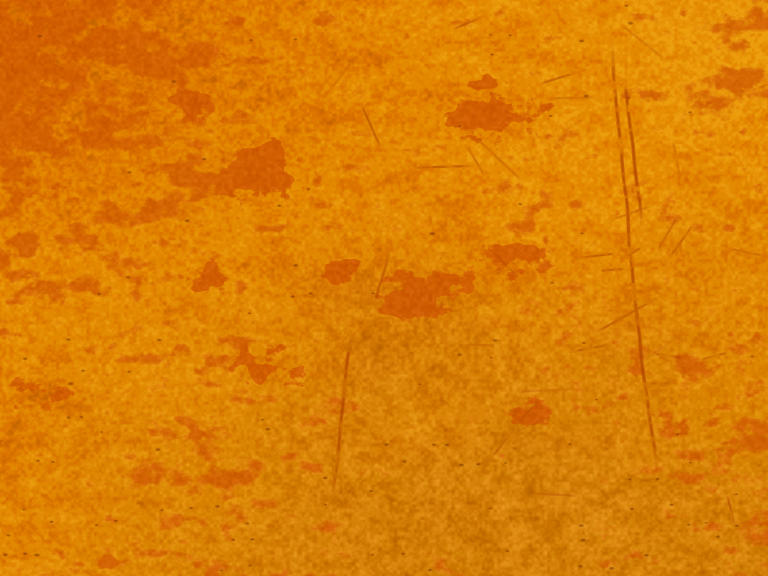
Give the GLSL for this texture, as a WebGL 1 fragment shader.

```glsl
precision highp float;
// Worn amber sheet with rust stains, fine grain, specks and thin scratches.

uniform vec2 u_resolution;

const vec3 RUST = vec3(0.77, 0.39, 0.0);
const vec3 ORANGE = vec3(0.865, 0.455, 0.0);
const vec3 GOLD = vec3(0.89, 0.535, 0.0);
const vec3 PALE = vec3(0.925, 0.62, 0.05);
const vec3 OCHRE = vec3(0.80, 0.485, 0.03);
const vec3 STAIN = vec3(0.80, 0.325, 0.0);
const vec3 SCRATCH = vec3(0.71, 0.29, 0.0);
const vec3 SPECK = vec3(0.48, 0.20, 0.0);

float hash(vec2 p) {
  vec3 q = fract(vec3(p.xyx) * 0.1031);
  q += dot(q, q.yzx + 33.33);
  return fract((q.x + q.y) * q.z);
}

float noise(vec2 p) {
  vec2 cell = floor(p);
  vec2 f = fract(p);
  f = f * f * (3.0 - 2.0 * f);
  float low = mix(hash(cell), hash(cell + vec2(1.0, 0.0)), f.x);
  float high = mix(hash(cell + vec2(0.0, 1.0)), hash(cell + 1.0), f.x);
  return mix(low, high, f.y);
}

float fbm(vec2 p) {
  float sum = 0.0;
  float amplitude = 0.52;
  for (int i = 0; i < 5; i++) {
    sum += amplitude * noise(p);
    p = mat2(1.6, 1.2, -1.2, 1.6) * p + 17.3;
    amplitude *= 0.52;
  }
  return sum;
}

// Soft stroke from a to b, thinning out towards both ends.
float stroke(vec2 p, vec2 a, vec2 b, float width, float pixel) {
  vec2 along = b - a;
  float t = clamp(dot(p - a, along) / dot(along, along), 0.0, 1.0);
  float d = length(p - a - along * t);
  float taper = smoothstep(0.0, 0.15, t) * smoothstep(1.0, 0.8, t);
  return taper * (1.0 - smoothstep(width * 0.3, width + pixel, d));
}

// Short scattered scratches, mostly rising to the right.
float scatteredScratches(vec2 p, float pixel) {
  float mask = 0.0;
  for (int i = 0; i < 30; i++) {
    float id = float(i) + 3.0;
    vec2 start = vec2(mix(0.5, 1.33, sqrt(hash(vec2(id, 1.7)))),
                      mix(0.12, 0.98, hash(vec2(id, 5.3))));
    float angle = mix(-0.25, 1.15, hash(vec2(id, 9.1)));
    angle = hash(vec2(id, 21.4)) > 0.75 ? -angle - 0.3 : angle;
    float reach = mix(0.04, 0.13, hash(vec2(id, 13.9)));
    vec2 end = start + reach * vec2(cos(angle), sin(angle));
    float strength = mix(0.25, 0.75, hash(vec2(id, 17.2)));
    mask = max(mask, strength * stroke(p, start, end, 0.0018, pixel));
  }
  return mask;
}

// Long steep scratches, slightly bent.
float longScratches(vec2 p, float pixel) {
  vec2 q = p + vec2(0.004 * (noise(p.yy * 14.0) - 0.5), 0.0);
  float mask = stroke(q, vec2(1.06, 0.94), vec2(1.112, 0.38), 0.003, pixel);
  mask = max(mask, stroke(q, vec2(1.085, 0.87), vec2(1.115, 0.60), 0.003, pixel));
  mask = max(mask, stroke(q, vec2(1.10, 0.48), vec2(1.142, 0.18), 0.003, pixel));
  mask = max(mask, stroke(q, vec2(0.61, 0.43), vec2(0.578, 0.13), 0.003, pixel));
  return max(mask, 0.7 * stroke(q, vec2(0.676, 0.56), vec2(0.65, 0.47), 0.0025, pixel));
}

// Ragged blots, crowded on the left and thinning to the centre.
float blots(vec2 p, float ragged) {
  float mask = 0.0;
  for (int i = 0; i < 11; i++) {
    float id = float(i) + 40.0;
    float x = mix(0.06, 0.95, hash(vec2(id, 2.6)));
    vec2 center = vec2(x, mix(0.28, 0.84, hash(vec2(id, 7.7))));
    float radius = mix(0.025, 0.06, hash(vec2(id, 11.5)));
    float d = length((p - center) * vec2(0.75, 1.25)) / radius;
    mask = max(mask, smoothstep(0.12, 0.4, 1.0 - d + (ragged - 0.5) * 2.8));
  }
  return mask;
}

// Small dark marks, one chance per cell.
float specks(vec2 p, float scale, float chance, float pixel) {
  vec2 cell = floor(p * scale);
  vec2 center = 0.3 + 0.4 * vec2(hash(cell + 3.1), hash(cell + 8.4));
  float d = length((fract(p * scale) - center) * vec2(0.7, 1.2)) / scale;
  float size = mix(0.001, 0.003, hash(cell + 5.7));
  return step(hash(cell + 12.9), chance) * (1.0 - smoothstep(size * 0.4, size + pixel, d));
}

void main() {
  float pixel = 1.0 / u_resolution.y;
  vec2 p = gl_FragCoord.xy * pixel;
  float cloud = fbm(p * vec2(3.0, 4.5) + 4.0) - 0.5;
  float streak = fbm(p * vec2(9.0, 30.0) + 31.0) - 0.5;
  float mottle = fbm(p * vec2(38.0, 48.0) + 7.0) - 0.5;
  float grain = 0.6 * noise(p * 150.0) + 0.4 * noise(p * 230.0 + 50.0) - 0.5;

  // Warm sheet: redder at the upper left, paler at the upper right.
  float warmth = smoothstep(0.75, 0.0, p.x) * smoothstep(0.35, 1.0, p.y);
  float glow = smoothstep(0.5, 1.3, p.x) * smoothstep(0.4, 1.0, p.y);
  float tone = 0.58 + 0.55 * cloud + 0.45 * streak + 0.5 * mottle + 0.55 * grain;
  tone += 0.14 * glow - 0.17 * warmth;
  vec3 color = mix(RUST, ORANGE, smoothstep(0.12, 0.42, tone));
  color = mix(color, GOLD, smoothstep(0.38, 0.62, tone));
  color = mix(color, PALE, smoothstep(0.60, 0.92, tone));
  float dull = smoothstep(0.75, 0.05, p.y + 0.5 * cloud) * smoothstep(-0.2, 0.75, p.x);
  color = mix(color, OCHRE + 0.16 * (grain + mottle), 0.75 * dull);

  // Rust stains.
  float wash = 0.7 * streak + 0.8 * mottle + 0.7 * cloud + 0.34 * warmth;
  float stain = 0.75 * smoothstep(0.16, 0.42, wash);
  stain = max(stain, 0.8 * blots(p, mottle * 0.8 + streak * 0.5 + 0.5));
  color = mix(color, STAIN + 0.08 * grain, stain);

  // Scratches and specks, broken up by the grain.
  float wear = smoothstep(-0.28, 0.1, mottle + 0.5 * grain);
  float scratches = max(0.85 * longScratches(p, pixel), scatteredScratches(p, pixel));
  color = mix(color, SCRATCH, scratches * wear);
  float chance = mix(0.14, 0.03, smoothstep(0.0, 0.45, p.y));
  color = mix(color, SPECK, 0.55 * specks(p, 38.0, chance, pixel));
  gl_FragColor = vec4(clamp(color, 0.0, 1.0), 1.0);
}
```
